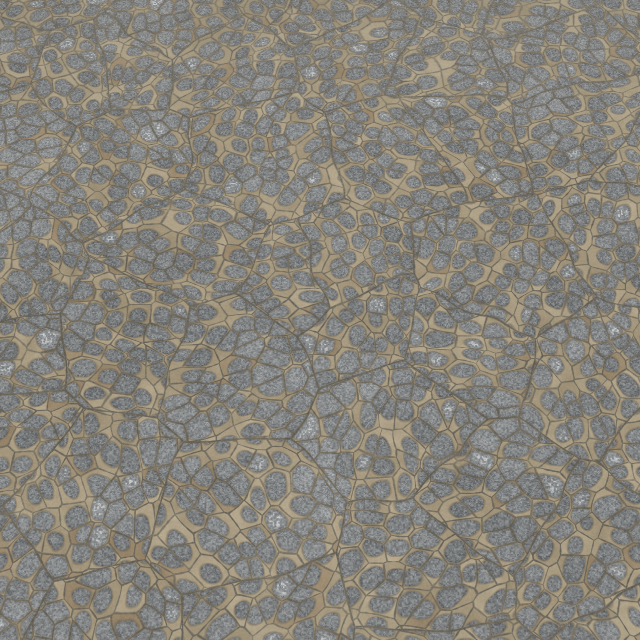
Reproduce this texture procedurally as a Shadertoy shader.

```glsl
// Tilted surface of small tan cells with speckled grey oval cores and dark cracks.
// A perspective plane is split into Voronoi patches; each patch holds its own
// rotated Voronoi cells, and every cell gets a rimmed, grainy core.

struct Cell { vec2 toCenter; vec2 id; float edge; };

vec2 hash2(vec2 p) {
    vec3 q = fract(vec3(p.xyx) * vec3(0.1031, 0.1030, 0.0973));
    q += dot(q, q.yzx + 33.33);
    return fract((q.xx + q.yz) * q.zy);
}

float noise(vec2 p) {
    vec2 i = floor(p), f = fract(p);
    f = f * f * (3.0 - 2.0 * f);
    float low = mix(hash2(i).x, hash2(i + vec2(1, 0)).x, f.x);
    float high = mix(hash2(i + vec2(0, 1)).x, hash2(i + vec2(1, 1)).x, f.x);
    return mix(low, high, f.y);
}

mat2 rotation(float a) {
    return mat2(cos(a), sin(a), -sin(a), cos(a));
}

// Nearest Voronoi site and the distance to its closest border
Cell voronoi(vec2 p, float jitter) {
    vec2 base = floor(p), f = fract(p), nearest = vec2(0), site = vec2(0);
    float best = 9.0;
    for (int y = -1; y <= 1; y++)
    for (int x = -1; x <= 1; x++) {
        vec2 g = vec2(x, y);
        vec2 r = g + 0.5 + jitter * (hash2(base + g) - 0.5) - f;
        if (dot(r, r) < best) { best = dot(r, r); nearest = r; site = g; }
    }
    float edge = 9.0;
    for (int y = -2; y <= 2; y++)
    for (int x = -2; x <= 2; x++) {
        vec2 g = site + vec2(x, y);
        vec2 r = g + 0.5 + jitter * (hash2(base + g) - 0.5) - f;
        vec2 d = r - nearest;
        if (dot(d, d) > 1e-4) edge = min(edge, dot(0.5 * (r + nearest), normalize(d)));
    }
    return Cell(nearest, base + site, edge);
}

float smoothMin(float a, float b, float k) {
    float h = max(k - abs(a - b), 0.0) / k;
    return min(a, b) - 0.25 * h * h * k;
}

void mainImage(out vec4 fragColor, in vec2 fragCoord) {
    vec2 uv = fragCoord / iResolution.y;
    float center = 0.5 * iResolution.x / iResolution.y;

    // Perspective plane, in units of one cell
    float depth = 3.7 - uv.y;
    vec2 plane = vec2(93.0 * (uv.x - center), 349.0) / depth;
    float pixel = 349.0 / (depth * depth) / iResolution.y;
    float defocus = smoothstep(0.3, 0.65, abs(uv.y - 0.42));
    float soft = max(0.03, 0.7 * pixel) + 0.02 * defocus;

    // Patches with their own direction, then the cells inside them
    vec2 warped = plane + 0.5 * vec2(noise(plane * 0.6), noise(plane * 0.6 + 57.0));
    Cell patchCell = voronoi(warped / 5.5, 0.95);
    vec2 seed = hash2(patchCell.id + 11.0);
    vec2 local = rotation(6.283 * seed.x) * warped + 40.0 * seed;
    Cell cell = voronoi(local * vec2(0.96, 1.1), 0.8);
    vec2 rnd = hash2(cell.id + 71.0 * seed);
    vec2 rnd2 = hash2(cell.id + 31.0 + 53.0 * seed);
    float edge = min(cell.edge, 5.5 * patchCell.edge);

    // Core: a wobbly oval, kept inside the cell
    float clump = smoothstep(0.5, 0.85, noise(plane * 0.35 + 9.0));
    vec2 oval = rotation(1.2 * (rnd.x - 0.5)) * (cell.toCenter + 0.12 * (rnd2 - 0.5));
    float radius = mix(0.36, 0.56, rnd.y) + 0.16 * clump;
    float wobble = 0.08 * (noise(plane * 3.5) - 0.5);
    float core = smoothMin(radius - length(oval * vec2(0.94, 1.1)) + wobble, edge - 0.04, 0.12);

    // Tan shell with a brown rim round the core
    float fine = noise(plane * 13.0);
    float grain = 0.55 * fine + 0.45 * noise(plane * 22.0 + 5.0);
    vec3 shell = mix(vec3(0.62, 0.57, 0.47), vec3(0.69, 0.64, 0.54), rnd2.x);
    shell = mix(shell, vec3(0.57, 0.49, 0.38), 0.6 * step(0.9, rnd2.y));
    shell += 0.05 * (grain - 0.5) + 0.05 * (noise(plane * 2.0) - 0.5);
    vec3 color = mix(shell, vec3(0.45, 0.40, 0.33), 0.55 * smoothstep(-0.1, 0.0, core));

    // Speckled grey core, darker at its border, now and then pale
    vec3 grey = mix(vec3(0.37, 0.38, 0.39), vec3(0.64, 0.65, 0.65), grain);
    grey += 0.06 * (rnd.x - 0.5) + 0.03 * clump;
    grey -= 0.05 * (1.0 - smoothstep(0.0, 0.14, core));
    float pale = step(0.95, rnd.x) * smoothstep(0.05, 0.25, core);
    grey += pale * (0.03 + 0.12 * smoothstep(0.55, 0.8, fine));
    color = mix(color, grey, smoothstep(-soft, soft, core));

    // Cracks between cells, slightly stronger between patches
    float ragged = 0.03 * (noise(plane * 5.0) - 0.5);
    float crack = 1.0 - smoothstep(0.032 - soft, 0.032 + soft, cell.edge + ragged);
    float seam = 1.0 - smoothstep(0.038 - soft, 0.038 + soft, 5.5 * patchCell.edge + ragged);
    float strength = mix(0.55, 0.95, noise(plane * 0.9 + 23.0));
    vec3 crackColor = vec3(0.38, 0.37, 0.34) + 0.10 * (grain - 0.5);
    color = mix(color, crackColor, max(crack, seam) * min(strength + 0.1 * seam, 1.0));

    // Far and near parts lose a little contrast; broad tonal drift
    color = mix(color, vec3(0.53, 0.52, 0.49), 0.15 * defocus);
    color += 0.03 * (noise(plane * 0.12 + 3.0) - 0.5);
    fragColor = vec4(color, 1.0);
}
```
